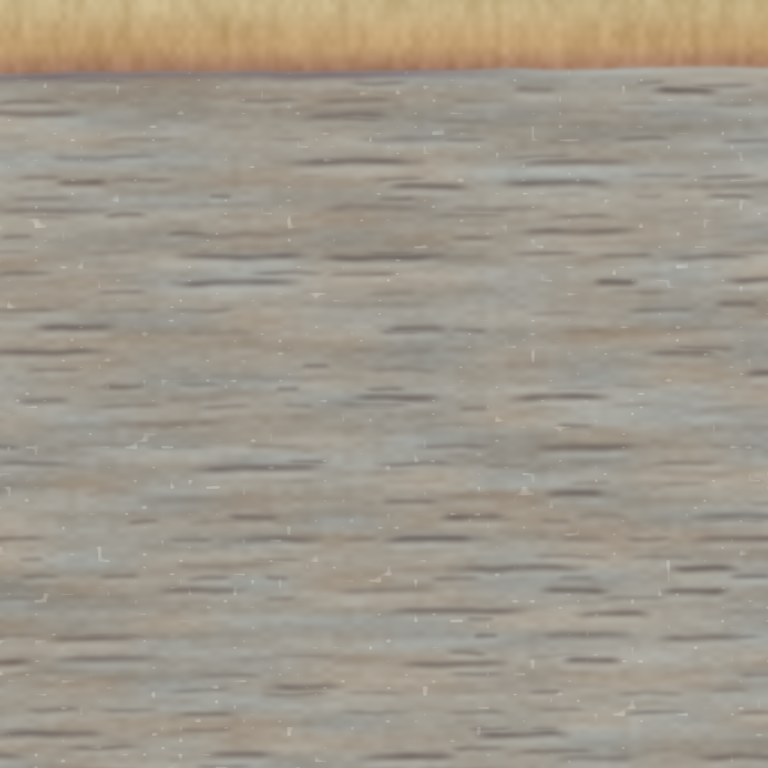
Give the GLSL for this texture, as a Shadertoy shader.

```glsl
const vec3 GRAIN_BASE = vec3(0.627, 0.607, 0.566);
const vec3 GRAIN_LIGHT = vec3(0.715, 0.715, 0.685);
const vec3 GRAIN_DARK = vec3(0.40, 0.365, 0.35);
const vec3 GRAIN_WARM = vec3(0.022, 0.0, -0.018);
const vec3 TRIM_TOP = vec3(0.775, 0.695, 0.525);
const vec3 TRIM_MIDDLE = vec3(0.745, 0.615, 0.435);
const vec3 TRIM_BOTTOM = vec3(0.645, 0.485, 0.385);
const vec3 SEAM_COLOR = vec3(0.46, 0.405, 0.425);
const float EDGE_LEFT = 0.904;
const float EDGE_RIGHT = 0.912;
const float EDGE_SOFTNESS = 0.004;
const vec2 PORE_CELL = vec2(0.21, 0.031);
const float PORE_THICKNESS = 0.0048;
const float PORE_SLOPE = 0.012;

float hash(vec2 p) {
    return fract(sin(dot(p, vec2(127.1, 311.7))) * 43758.5453);
}

float noise(vec2 p) {
    vec2 cell = floor(p);
    vec2 f = fract(p);
    f = f * f * (3.0 - 2.0 * f);
    float low = mix(hash(cell), hash(cell + vec2(1, 0)), f.x);
    float high = mix(hash(cell + vec2(0, 1)), hash(cell + vec2(1, 1)), f.x);
    return mix(low, high, f.y);
}

float signedNoise(vec2 p) {
    return 2.0 * noise(p) - 1.0;
}

// Tapered horizontal pores: x is the dark core, y the pale rim below
vec2 pores(vec2 uv, vec2 size, float thickness, float seed) {
    vec2 result = vec2(0.0);
    vec2 home = floor(uv / size);
    for (int j = -1; j <= 1; j++) {
        for (int i = -1; i <= 1; i++) {
            vec2 id = home + vec2(i, j);
            vec2 key = id + seed;
            float rowShift = hash(vec2(key.y, seed)) - 0.5;
            vec2 jitter = vec2(hash(key + 3.1) - 0.5 + rowShift,
                               0.5 * (hash(key + 7.7) - 0.5));
            vec2 d = uv - (id + 0.5 + 0.5 * jitter) * size;
            d.y -= PORE_SLOPE * d.x + 0.0015 * signedNoise(vec2(uv.x * 28.0, key.y));
            float halfLength = size.x * mix(0.16, 0.52, hash(key + 11.3));
            float taper = 1.0 - smoothstep(0.45, 1.0, abs(d.x) / halfLength);
            float strength = smoothstep(0.22, 0.95, hash(key + 19.9)) * taper;
            float core = exp(-pow(d.y / thickness, 2.0));
            float rim = exp(-pow((d.y + 2.1 * thickness) / thickness, 2.0));
            result = max(result, strength * vec2(core, rim));
        }
    }
    return result;
}

vec3 greyGrain(vec2 uv) {
    vec2 p = uv - vec2(0.0, PORE_SLOPE * uv.x);

    // Broad bands, long fibres and fine mottling
    float tone = 0.24 * signedNoise(p * vec2(2.5, 16.0));
    tone += 0.36 * signedNoise(p * vec2(4.0, 52.0) + 17.0);
    tone += 0.28 * signedNoise(p * vec2(13.0, 95.0) + 41.0);
    tone += 0.18 * signedNoise(p * vec2(75.0, 130.0) + 63.0);
    vec3 color = mix(GRAIN_BASE, GRAIN_LIGHT, clamp(tone, -0.7, 0.9));
    color += GRAIN_WARM * signedNoise(p * vec2(9.0, 38.0) + 80.0);

    // Long pores with shorter, fainter ones between them
    vec2 marks = pores(uv, PORE_CELL, PORE_THICKNESS, 5.0);
    vec2 small = pores(uv + 0.013, PORE_CELL * vec2(0.55, 0.8), 0.0036, 29.0);
    marks = max(marks, 0.55 * small);
    float broken = 0.65 + 0.35 * noise(uv * vec2(32.0, 70.0));
    color = mix(color, GRAIN_LIGHT, 0.4 * marks.y);
    color = mix(color, GRAIN_DARK, 0.78 * marks.x * broken);

    // Sparse pale flecks
    float fleck = smoothstep(0.88, 1.0, noise(uv * vec2(85.0, 115.0) + 9.0));
    return color + 0.09 * fleck;
}

vec3 goldenTrim(vec2 uv, float edge) {
    float height = clamp((uv.y - edge) / (1.0 - edge), 0.0, 1.0);
    vec3 color = mix(TRIM_BOTTOM, TRIM_MIDDLE, smoothstep(0.0, 0.4, height));
    color = mix(color, TRIM_TOP, smoothstep(0.35, 0.95, height));
    float fibre = 0.030 * signedNoise(uv * vec2(85.0, 22.0));
    fibre += 0.018 * signedNoise(uv * vec2(120.0, 90.0) + 31.0);
    fibre += 0.022 * signedNoise(uv * vec2(7.0, 28.0) + 53.0);
    return color + fibre * vec3(1.0, 1.05, 1.15);
}

void mainImage(out vec4 fragColor, in vec2 fragCoord) {
    vec2 uv = fragCoord / iResolution.xy;
    float edge = mix(EDGE_LEFT, EDGE_RIGHT, uv.x);
    edge += 0.0015 * signedNoise(vec2(uv.x * 18.0, 2.0));
    float above = uv.y - edge;

    float trimMask = smoothstep(-EDGE_SOFTNESS, EDGE_SOFTNESS, above);
    vec3 color = mix(greyGrain(uv), goldenTrim(uv, edge), trimMask);

    // Violet seam fades rightward into a pale lip
    float seam = exp(-pow((above + 0.004) / 0.006, 2.0));
    float seamFade = 1.0 - smoothstep(0.5, 0.8, uv.x);
    float seamBreaks = 0.5 + 0.5 * noise(vec2(uv.x * 14.0, 6.0));
    color = mix(color, SEAM_COLOR, 0.75 * seam * seamFade * seamBreaks);
    color = mix(color, GRAIN_LIGHT, 0.5 * seam * (1.0 - seamFade));

    fragColor = vec4(clamp(color, 0.0, 1.0), 1.0);
}
```
